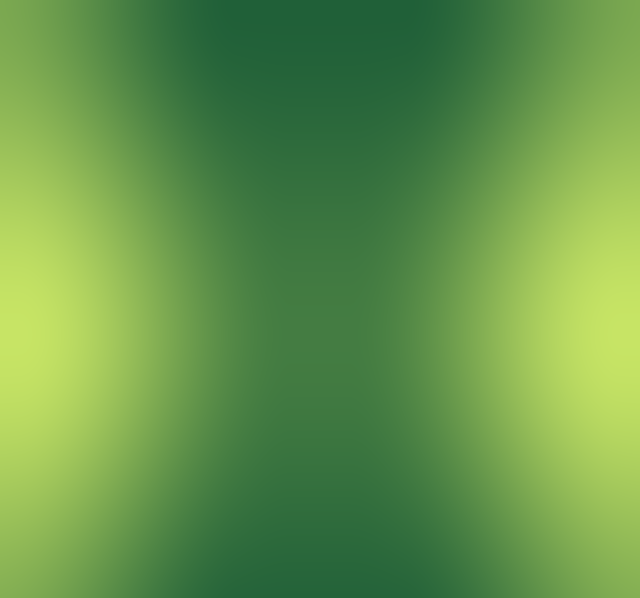
A WebGL 1 fragment shader for this background:

```glsl
precision highp float;
// Soft lime glows on the left and right sides of a deep green field.
uniform vec2 u_resolution;

const vec3 DEEP_GREEN = vec3(0.125, 0.375, 0.220);
const vec3 LIME = vec3(0.780, 0.895, 0.395);
const float GLOW_HEIGHT = 0.441;
const float GLOW_REACH = 0.559;

// Falls smoothly from one at the near distance to zero at the far one.
float falloff(float nearEdge, float farEdge, float d) {
    return 1.0 - smoothstep(nearEdge, farEdge, d);
}

// Brightness across the canvas, from floorLevel up to peakLevel at the sides.
float sideProfile(float d, vec2 span, float floorLevel, float peakLevel) {
    return mix(floorLevel, peakLevel, falloff(span.x, span.y, d));
}

void main() {
    vec2 uv = gl_FragCoord.xy / u_resolution;
    float sideDistance = min(uv.x, 1.0 - uv.x);

    // Wide, bright profile at glow height; narrow, dim one far from it.
    float bright = sideProfile(sideDistance, vec2(0.03, 0.455), 0.215, 1.0);
    float dim = sideProfile(sideDistance, vec2(-0.02, 0.37), 0.0, 0.55);

    // Blend the profiles vertically and map brightness to colour.
    float lift = falloff(0.0, GLOW_REACH, abs(uv.y - GLOW_HEIGHT));
    float glow = mix(dim, bright, lift);
    gl_FragColor = vec4(mix(DEEP_GREEN, LIME, glow), 1.0);
}
```
